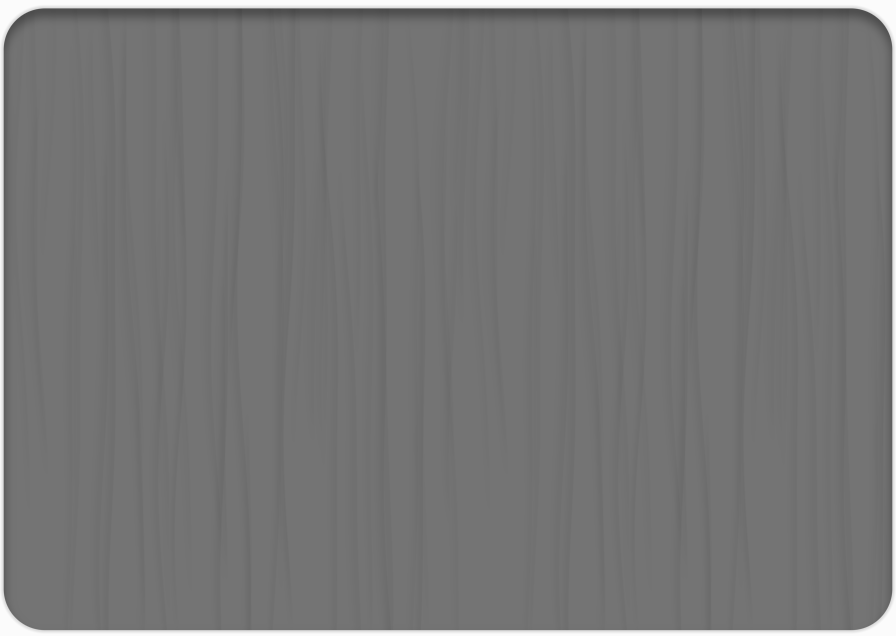
A WebGL 2 fragment shader for this texture:

```glsl
#version 300 es
precision highp float;
// A grey rounded panel with faint vertical wood grain on a white ground.
// Grain: tapered, wavering streaks scattered by column, each soft on its
// left and crisp on its right; a rounded-box distance shapes rim and shadow.
uniform vec2 u_resolution;
out vec4 fragColor;

float hash(float n) {
  return fract(sin(n * 12.9898 + 4.1) * 43758.55);
}

float roundedBox(vec2 p, vec2 halfSize, float radius) {
  vec2 q = abs(p) - halfSize + radius;
  return length(max(q, 0.0)) + min(max(q.x, q.y), 0.0) - radius;
}

// Sideways drift of a streak along its height
float meander(float y, float id) {
  float phase = 6.283 * hash(id + 0.7);
  return 0.010 * sin(y * (3.0 + 3.0 * hash(id + 0.2)) + phase)
       + 0.003 * sin(y * 11.0 + phase * 2.3)
       - 0.022 * (y - 0.5) * hash(id + 0.4);
}

// Darkness of one layer of streaks; columns repeat after sixteen
float streaks(vec2 p, float layer, float pixel) {
  const float column = 0.0452;
  float dark = 0.0;
  for (int k = -2; k <= 2; k++) {
    float cell = floor(p.x / column) + float(k);
    float id = mod(cell, 16.0) + layer * 37.0;
    float edge = (cell + 0.1 + 0.8 * hash(id)) * column + meander(p.y, id);
    float d = p.x - edge;

    // Pointed ends; later layers are shorter
    float reach = mix(0.45, 1.1, hash(id + 0.3)) / (1.0 + 0.6 * layer);
    float taper = clamp(1.0 - abs(p.y - hash(id + 0.6)) / reach, 0.0, 1.0);
    float width = 0.004 + 0.020 * sqrt(taper) * mix(0.5, 1.0, hash(id + 0.9));

    float band = smoothstep(-width, -width * 0.1, d)
               * (1.0 - smoothstep(-pixel * 0.5, pixel, d));
    dark = max(dark, band * smoothstep(0.0, 0.25, taper)
                          * mix(0.4, 1.0, hash(id + 0.5)));
  }
  return dark;
}

void main() {
  vec2 p = gl_FragCoord.xy / u_resolution.y;
  float pixel = 1.0 / u_resolution.y;
  float aspect = u_resolution.x / u_resolution.y;
  vec2 centre = vec2(0.5 * aspect, 0.498);
  vec2 halfSize = vec2(0.5 * aspect - 0.0058, 0.4888);
  float panel = roundedBox(p - centre, halfSize, 0.065);

  // Grain
  float grey = 0.453;
  for (int i = 0; i < 3; i++) {
    float layer = float(i);
    grey -= (0.020 - 0.004 * layer) * streaks(p, layer, pixel);
  }

  // Inner shadow, deepest below the top edge
  float shifted = roundedBox(p + vec2(0.0, 0.012) - centre, halfSize, 0.065);
  float shadow = smoothstep(-0.024, 0.010, shifted);
  grey *= 1.0 - 0.32 * shadow * shadow;

  // Pale halo outside the rim
  float ground = mix(0.86, 0.985, smoothstep(0.0, 0.007, panel));
  float inside = 1.0 - smoothstep(-0.7 * pixel, 0.7 * pixel, panel);
  fragColor = vec4(vec3(mix(ground, grey, inside)), 1.0);
}
```
